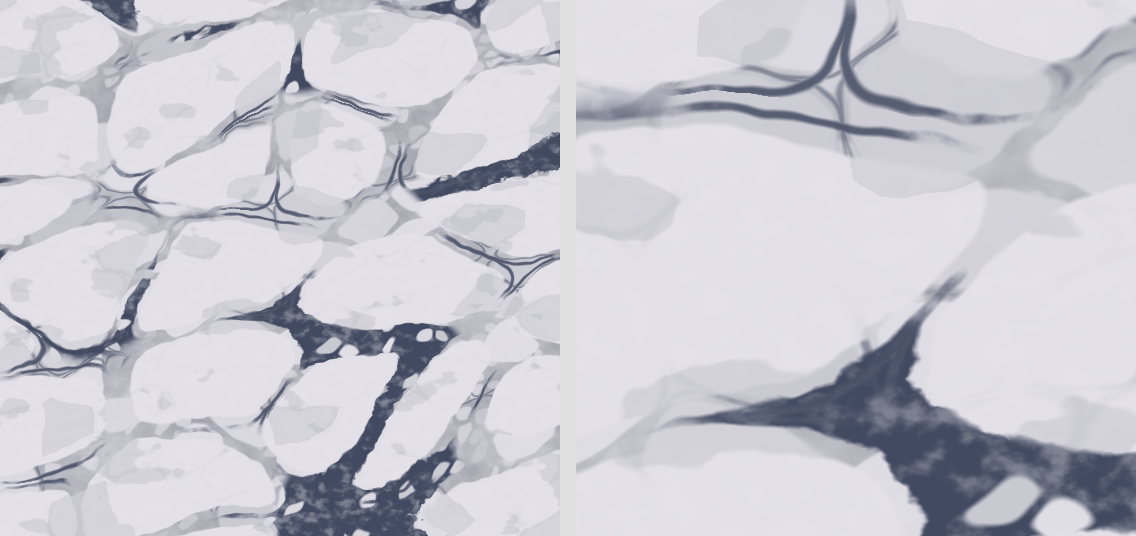
Left: the whole. Right: its middle third, enlarged.
This texture is drawn by a Shadertoy shader. Its source:

```glsl
// Broken pale ice plates with grey slush, angular rubble and dark navy seams.

const vec3 SNOW  = vec3(0.89, 0.88, 0.91);
const vec3 ICE   = vec3(0.78, 0.78, 0.81);
const vec3 SLUSH = vec3(0.66, 0.66, 0.70);
const vec3 HAZE  = vec3(0.50, 0.52, 0.58);
const vec3 WATER = vec3(0.26, 0.29, 0.38);

const vec2 PLATE_SCALE  = vec2(3.1, 5.2);    // cells per canvas height
const vec2 SHARD_SCALE  = vec2(8.5, 13.0);
const vec2 RUBBLE_SCALE = vec2(30.0, 38.0);
const float SLANT    = 0.20;                 // rise of the plates to the right
const float ROUNDING = 10.0;                 // higher gives sharper corners
const float GAP      = 0.014;                // mean half width of a seam
const float POOL     = 0.022;                // half width of open water
const float SOFTNESS = 0.0022;

vec2 hash2(vec2 p) {
    vec3 h = fract(p.xyx * vec3(0.1031, 0.1030, 0.0973));
    h += dot(h, h.yzx + 33.33);
    return fract((h.xx + h.yz) * h.zy);
}

float corner(vec2 cell, vec2 f, vec2 offset) {
    float angle = 6.2832 * hash2(cell + offset + 57.0).x;
    return dot(vec2(cos(angle), sin(angle)), f - offset);
}

// Gradient noise, about -0.7 to 0.7
float noise(vec2 p) {
    vec2 i = floor(p), f = p - i;
    vec2 u = f * f * f * (f * (f * 6.0 - 15.0) + 10.0);
    return mix(mix(corner(i, f, vec2(0, 0)), corner(i, f, vec2(1, 0)), u.x),
               mix(corner(i, f, vec2(0, 1)), corner(i, f, vec2(1, 1)), u.x), u.y);
}

float fbm(vec2 p) {
    float sum = 0.0, amp = 0.6;
    for (int i = 0; i < 4; i++) {
        sum += amp * noise(p);
        p = mat2(1.6, 1.2, -1.2, 1.6) * p + 7.3;
        amp *= 0.5;
    }
    return sum;
}

vec2 site(vec2 cell) { return cell + 0.06 + 0.88 * hash2(cell + 11.0); }

// Rounded Voronoi cells: x = distance to border in canvas heights, yz = random
vec3 cells(vec2 p, vec2 scale) {
    vec2 q = p * scale, home = floor(q), owner = home, toOwner = vec2(0.0);
    float best = 9.0;
    for (int j = -1; j <= 1; j++)
    for (int i = -1; i <= 1; i++) {
        vec2 cell = home + vec2(i, j);
        vec2 r = site(cell) - q;
        if (dot(r, r) < best) { best = dot(r, r); owner = cell; toOwner = r; }
    }
    float sum = 0.0, k = ROUNDING * scale.y;
    for (int j = -2; j <= 2; j++)
    for (int i = -2; i <= 2; i++) {
        if (i == 0 && j == 0) continue;
        vec2 r = site(owner + vec2(i, j)) - q;
        vec2 across = r - toOwner;
        float d = dot(0.5 * (r + toOwner), across) / max(length(across * scale), 1e-4);
        sum += exp(-k * d);
    }
    return vec3(-log(max(sum, 1e-6)) / k, hash2(owner + 83.0));
}

void mainImage(out vec4 fragColor, in vec2 fragCoord) {
    vec2 p = fragCoord / iResolution.y + 3.0;
    float soft = max(SOFTNESS, 1.0 / iResolution.y);

    // Bend the plate layout, then fray its edges
    vec2 w = p + 0.07 * vec2(noise(p * 2.3), noise(p * 2.3 + 19.0));
    w += 0.014 * vec2(noise(p * 11.0 + 5.0), noise(p * 11.0 + 31.0));
    w += 0.004 * vec2(noise(p * 42.0), noise(p * 42.0 + 13.0));
    w.y -= SLANT * w.x;

    vec3 plate  = cells(w, PLATE_SCALE);
    vec3 shard  = cells(w + 0.012 * noise(p * 9.0), SHARD_SCALE);
    vec3 rubble = cells(w, RUBBLE_SCALE);
    float tone  = fbm(p * vec2(7.0, 11.0));
    float grit  = fbm(p * vec2(38.0, 50.0));

    // Slush with shards and rubble
    vec3 col = mix(SLUSH, ICE, clamp(0.5 + 1.3 * tone + 0.7 * grit, 0.0, 1.0));
    float shardMask = smoothstep(-soft, soft, shard.x - 0.005) * step(0.38, shard.y);
    col = mix(col, mix(ICE, SNOW, smoothstep(0.1, 0.7, shard.z)), 0.9 * shardMask);
    float rubbleMask = smoothstep(-soft, soft, rubble.x - 0.003) * step(0.62, rubble.y);
    vec3 rubbleColor = mix(ICE, SNOW, rubble.z);
    col = mix(col, rubbleColor, 0.75 * rubbleMask * (1.0 - shardMask));

    // Open water in some of the seams, strewn with rubble
    float pool = smoothstep(0.06, 0.38, noise(p * vec2(2.3, 4.2) + 4.0));
    float poolWidth = POOL * pool * (1.0 + 0.9 * grit);
    float water = smoothstep(soft, -soft, plate.x - poolWidth) * smoothstep(0.0, 0.2, pool);
    vec3 waterColor = mix(WATER, HAZE, smoothstep(-0.05, 0.45, grit + 0.5 * tone));
    waterColor = mix(waterColor, rubbleColor, rubbleMask * step(0.78, rubble.y));
    col = mix(col, waterColor, water);

    // Plates with grey patches and faint veins
    float gap = max(GAP + 0.028 * noise(p * 4.5 + 23.0), 0.003) + 0.35 * poolWidth;
    float plateMask = smoothstep(-soft, soft, plate.x - gap);
    float patches = smoothstep(0.16, 0.21, tone) * 0.55 + step(0.86, shard.y) * 0.5;
    float veins = 0.28 * smoothstep(0.005, 0.0, abs(shard.x)) * smoothstep(-0.1, 0.3, tone);
    vec3 plateColor = mix(SNOW, ICE, clamp(patches + veins, 0.0, 0.9)) + 0.012 * grit;
    col = mix(col, plateColor, plateMask);

    // Thin broken cracks along seams and between shards
    float broken = smoothstep(0.0, 0.3, noise(p * vec2(5.0, 7.0) + 41.0) + 0.25 * grit);
    float seam = smoothstep(0.0045, 0.001, abs(plate.x)) * broken;
    float split = smoothstep(0.003, 0.0, abs(shard.x)) * broken * (1.0 - plateMask);
    col = mix(col, mix(HAZE, WATER, broken), max(0.85 * seam, 0.5 * split));

    fragColor = vec4(col, 1.0);
}
```
